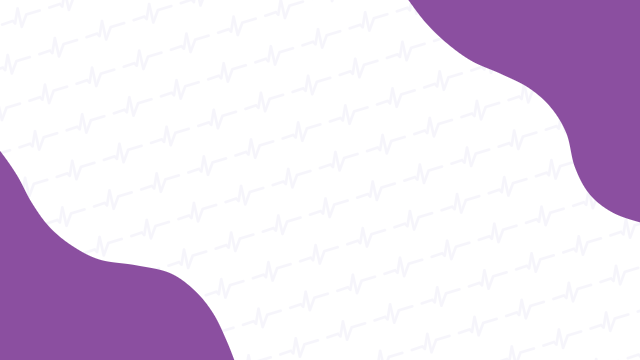
A WebGL 2 fragment shader for this background:

```glsl
#version 300 es
precision highp float;
// White field with a slanted lattice of faint heartbeat strokes, framed by
// two wavy purple corners. Strokes are segment distances in a skewed repeat;
// each corner edge is a smooth spline measured along the falling diagonal.

#define UNITS 432.0                       // layout units per canvas height
#define PURPLE vec3(0.545, 0.310, 0.627)
#define PULSE_COLOR vec3(0.965, 0.962, 0.985)
#define PULSE_HALF_WIDTH 1.65
#define PULSE_ORIGIN vec2(302.7, 177.3)
#define STEP_ALONG vec2(56.6, -20.4)      // lattice step within a row
#define STEP_ACROSS vec2(44.7, 35.5)      // lattice step to the next row
#define KNOT_GAP 50.0

uniform vec2 u_resolution;
out vec4 fragColor;

const int KNOTS = 14;
const float UPPER_EDGE[KNOTS] = float[KNOTS](
    499.0, 490.0, 483.5, 484.5, 493.0, 512.5, 529.0,
    532.0, 519.5, 489.5, 474.5, 480.0, 504.0, 535.0);
const float LOWER_EDGE[KNOTS] = float[KNOTS](
    -177.0, -181.0, -190.0, -205.0, -213.0, -208.5, -192.0,
    -155.5, -124.0, -115.0, -120.0, -137.0, -159.0, -182.0);

const int POINTS = 7;
const vec2 PULSE[POINTS] = vec2[POINTS](
    vec2(-20.0, 9.3), vec2(-7.3, 5.0), vec2(-4.5, 8.0), vec2(-1.5, -10.0),
    vec2(3.5, 12.0), vec2(9.0, -2.8), vec2(25.0, -7.6));

float segmentDistance(vec2 p, vec2 a, vec2 b) {
    vec2 pa = p - a, ba = b - a;
    return length(pa - ba * clamp(dot(pa, ba) / dot(ba, ba), 0.0, 1.0));
}

// Distance to the heartbeat polyline in the nearest lattice cell
float pulseDistance(vec2 p) {
    mat2 lattice = mat2(STEP_ALONG, STEP_ACROSS);
    vec2 cell = inverse(lattice) * (p - PULSE_ORIGIN);
    vec2 local = lattice * (cell - round(cell));
    float d = UNITS;
    for (int i = 0; i < POINTS - 1; i++)
        d = min(d, segmentDistance(local, PULSE[i], PULSE[i + 1]));
    return d;
}

// Catmull-Rom spline through evenly spaced heights; returns value and slope
vec2 spline(float h[KNOTS], float along) {
    float s = clamp(along / KNOT_GAP, 0.0, float(KNOTS - 3) - 0.001);
    int i = int(s);
    float t = fract(s);
    float a = h[i], b = h[i + 1], c = h[i + 2], d = h[i + 3];
    float k1 = 0.5 * (c - a);
    float k2 = a - 2.5 * b + 2.0 * c - 0.5 * d;
    float k3 = 0.5 * (d - a) + 1.5 * (b - c);
    float value = b + t * (k1 + t * (k2 + t * k3));
    float slope = (k1 + t * (2.0 * k2 + 3.0 * t * k3)) / KNOT_GAP;
    return vec2(value, slope);
}

// Signed distance estimate, positive to the upper right of the edge
float edgeDistance(vec2 p, float h[KNOTS], float start) {
    vec2 edge = spline(h, p.x + p.y - start);
    return (p.x - p.y - edge.x) / sqrt(2.0 * (1.0 + edge.y * edge.y));
}

void main() {
    // Layout space: x to the right, y down from the top edge
    float unit = UNITS / u_resolution.y;
    vec2 p = gl_FragCoord.xy * unit;
    p.y = UNITS - p.y;

    // Faint heartbeat pattern
    float stroke = clamp(0.5 + (PULSE_HALF_WIDTH - pulseDistance(p)) / unit, 0.0, 1.0);
    vec3 color = mix(vec3(1.0), PULSE_COLOR, stroke);

    // Wavy corners
    float upper = edgeDistance(p, UPPER_EDGE, 490.0);
    float lower = -edgeDistance(p, LOWER_EDGE, 181.0);
    float corner = clamp(0.5 + max(upper, lower) / unit, 0.0, 1.0);
    fragColor = vec4(mix(color, PURPLE, corner), 1.0);
}
```
